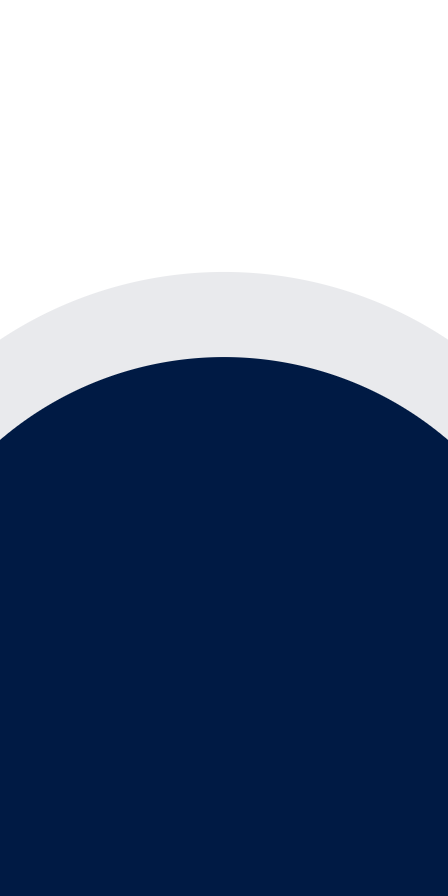
Give the GLSL for this background, as a Shadertoy shader.

```glsl
// Draws a large navy disc rising from below, rimmed by a pale grey band on white.

#define WHITE vec3(1.0)
#define GREY vec3(0.914, 0.918, 0.929)
#define NAVY vec3(0.0, 0.102, 0.267)

// Arc shapes, in canvas widths
#define BAND_TOP 1.393
#define BAND_RADIUS 0.903
#define DISC_TOP 1.203
#define DISC_RADIUS 0.768

// Signed distance to a horizontally centred circle, given its topmost height
float domeDistance(vec2 p, float top, float radius) {
    return length(p - vec2(0.5, top - radius)) - radius;
}

// Antialiased coverage: 1 inside the shape, 0 outside
float coverage(float dist, float pixel) {
    return clamp(0.5 - dist / pixel, 0.0, 1.0);
}

void mainImage(out vec4 fragColor, in vec2 fragCoord) {
    // Both axes in canvas widths; the reference canvas is twice as tall as wide
    vec2 p = fragCoord / iResolution.xy * vec2(1.0, 2.0);
    float pixel = max(1.0 / iResolution.x, 2.0 / iResolution.y);

    // Layers from back to front
    float band = coverage(domeDistance(p, BAND_TOP, BAND_RADIUS), pixel);
    float disc = coverage(domeDistance(p, DISC_TOP, DISC_RADIUS), pixel);

    vec3 color = mix(WHITE, GREY, band);
    color = mix(color, NAVY, disc);
    fragColor = vec4(color, 1.0);
}
```
